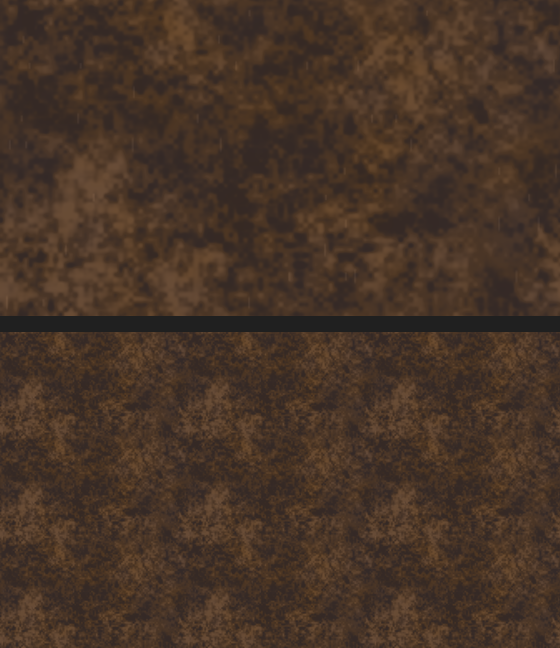
Top, the tile; bottom, the same tile 3 across and 3 down.
Reproduce this texture procedurally as a Shadertoy shader.

```glsl
// Mottled rusty-brown surface: broad soft blotches broken up by a fine blocky grain,
// with a slow drift between rust and grey-brown and a few faint upright scratches.
// Every layer is value noise on a whole number of wrapped cells, so the canvas tiles.

const vec3 UMBER = vec3(0.208, 0.162, 0.146);
const vec3 BROWN = vec3(0.296, 0.211, 0.147);
const vec3 TAN   = vec3(0.412, 0.297, 0.203);
const vec3 RUST_SHIFT = vec3(0.020, -0.002, -0.044);

float hash(vec2 cell, float seed) {
    vec3 p = fract(vec3(cell.xyx + seed) * vec3(0.1031, 0.1030, 0.0973));
    p += dot(p, p.yzx + 33.33);
    return fract((p.x + p.y) * p.z);
}

// Value noise that repeats after a whole number of cells
float wrapNoise(vec2 uv, vec2 cells, float seed) {
    vec2 p = uv * cells;
    vec2 corner = floor(p);
    vec2 f = fract(p);
    f = f * f * (3.0 - 2.0 * f);
    vec2 a = mod(corner, cells);
    vec2 b = mod(corner + 1.0, cells);
    float low  = mix(hash(a, seed), hash(vec2(b.x, a.y), seed), f.x);
    float high = mix(hash(vec2(a.x, b.y), seed), hash(b, seed), f.x);
    return mix(low, high, f.y);
}

// Octaves of doubled cell count, each shifted so the lattices do not line up
float layeredNoise(vec2 uv, vec2 cells, int octaves, float gain, float seed) {
    float sum = 0.0;
    float total = 0.0;
    float weight = 1.0;
    for (int i = 0; i < octaves; i++) {
        float layer = seed + 17.0 * float(i);
        vec2 shift = vec2(0.137, 0.291) * layer;
        sum += weight * wrapNoise(uv + shift, cells, layer);
        total += weight;
        weight *= gain;
        cells *= 2.0;
    }
    return sum / total;
}

// One short upright scratch in a few of the cells, kept inside its cell
float scratches(vec2 uv, vec2 cells, float share, float seed) {
    vec2 cell = mod(floor(uv * cells), cells);
    vec2 p = fract(uv * cells);
    float present = step(hash(cell, seed), share);
    float centreX = mix(0.2, 0.8, hash(cell, seed + 5.0));
    float halfLength = mix(0.12, 0.35, hash(cell, seed + 9.0));
    float across = 1.0 - smoothstep(0.02, 0.10, abs(p.x - centreX));
    float along = 1.0 - smoothstep(0.5 * halfLength, halfLength, abs(p.y - 0.5));
    return present * across * along;
}

vec3 earthRamp(float tone) {
    vec3 lower = mix(UMBER, BROWN, smoothstep(0.0, 0.5, tone));
    return mix(lower, TAN, clamp(tone * 2.0 - 1.0, 0.0, 1.0));
}

void mainImage(out vec4 fragColor, in vec2 fragCoord) {
    vec2 uv = fragCoord / iResolution.xy;

    // Blotches set the tone; the grain is stronger in some areas than others
    float blotch = layeredNoise(uv, vec2(7.0, 4.0), 3, 0.85, 3.0);
    float grain = layeredNoise(uv, vec2(56.0, 32.0), 2, 0.85, 61.0);
    float roughness = mix(0.5, 1.4, wrapNoise(uv, vec2(9.0, 5.0), 97.0));
    float tone = 0.5 + 0.62 * (blotch - 0.5) + 0.46 * roughness * (grain - 0.5);
    tone = smoothstep(0.22, 0.80, tone);

    // Rust and grey-brown drift, weakest in the dark parts
    float rust = layeredNoise(uv, vec2(8.0, 5.0), 3, 0.7, 131.0) - 0.5;
    vec3 color = earthRamp(tone) + RUST_SHIFT * rust * 2.0 * mix(0.3, 1.0, tone);

    color += vec3(0.045, 0.037, 0.030) * scratches(uv, vec2(32.0, 12.0), 0.10, 173.0);
    fragColor = vec4(color, 1.0);
}
```
